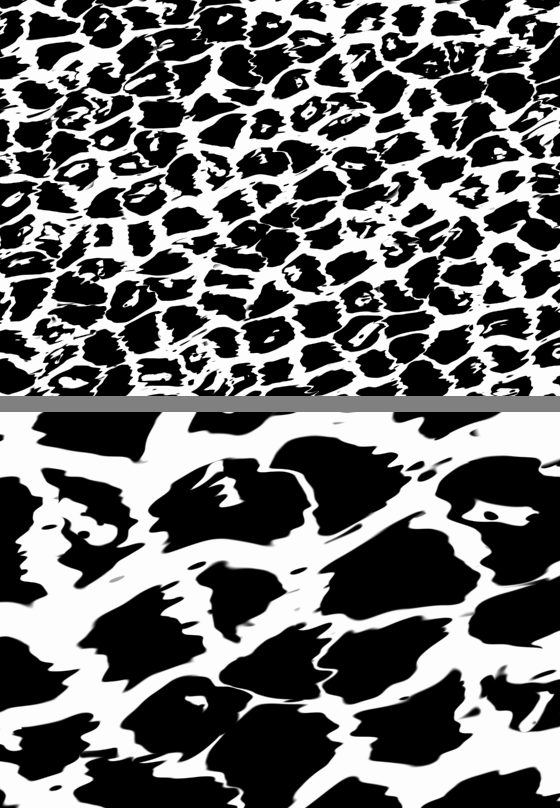
Top, the full canvas; bottom, a detail of the centre.
Give the GLSL for this pattern, as a Shadertoy shader.

```glsl
// Leopard print: ragged black rosettes, tilted along the fur, on white.

const vec3 PAPER = vec3(0.992);
const vec3 INK = vec3(0.0);
const vec2 SPOTS_PER_HEIGHT = vec2(9.2, 12.0);
const float FUR_ANGLE = 0.3;
const int SAMPLES = 3;

vec2 hash2(vec2 p) {
    vec3 a = fract(p.xyx * vec3(0.1031, 0.1030, 0.0973));
    a += dot(a, a.yzx + 33.33);
    return fract((a.xx + a.yz) * a.zy);
}

float noise(vec2 p) {
    vec2 i = floor(p), f = fract(p);
    f = f * f * (3.0 - 2.0 * f);
    float low = mix(hash2(i).x, hash2(i + vec2(1, 0)).x, f.x);
    float high = mix(hash2(i + vec2(0, 1)).x, hash2(i + vec2(1, 1)).x, f.x);
    return mix(low, high, f.y);
}

float smoothMin(float a, float b, float k) {
    float h = max(k - abs(a - b), 0.0) / k;
    return min(a, b) - 0.25 * h * h * k;
}

float segmentDistance(vec2 p, vec2 a, vec2 b) {
    vec2 ab = b - a;
    return length(p - a - ab * clamp(dot(p - a, ab) / dot(ab, ab), 0.0, 1.0));
}

vec2 spotCentre(vec2 cell) {
    return cell + 0.5 + 0.78 * (hash2(cell) - 0.5);
}

// Finds the nearest spot; returns the rounded distance to its cell border.
float cellBorder(vec2 p, out vec2 cell, out vec2 toCentre) {
    vec2 base = floor(p);
    float nearest = 1e3;
    for (int y = -1; y <= 1; y++)
    for (int x = -1; x <= 1; x++) {
        vec2 c = base + vec2(x, y);
        vec2 r = spotCentre(c) - p;
        if (dot(r, r) < nearest) {
            nearest = dot(r, r);
            cell = c;
            toCentre = r;
        }
    }
    float border = 1.0;
    for (int y = -2; y <= 2; y++)
    for (int x = -2; x <= 2; x++) {
        if (x == 0 && y == 0) continue;
        vec2 r = spotCentre(cell + vec2(x, y)) - p;
        float d = dot(0.5 * (r + toCentre), normalize(r - toCentre));
        border = smoothMin(border, d, 0.17);
    }
    return border;
}

// White notch running from the middle of some spots towards their rim.
float notch(vec2 fromCentre, vec2 cell, float fray) {
    vec2 pick = hash2(cell + 71.3);
    if (pick.x > 0.5) return 1.0;
    float angle = 6.2832 * pick.y;
    vec2 tip = (0.1 + 0.5 * pick.x) * vec2(cos(angle), sin(angle));
    return segmentDistance(fromCentre, -0.25 * tip, tip) - 0.1 - 0.16 * (fray - 0.5);
}

// Ink coverage at a point given in canvas heights.
float inkAt(vec2 uv) {
    float c = cos(FUR_ANGLE), s = sin(FUR_ANGLE);
    vec2 p = vec2(c * uv.x + s * uv.y, c * uv.y - s * uv.x) * SPOTS_PER_HEIGHT + 20.0;

    // Bend the spots, then comb their edges into teeth along the fur.
    p += 0.09 * sin(p.yx * vec2(2.9, 3.4) + 1.8 * sin(p * vec2(1.3, 1.7)));
    float teeth = noise(p * vec2(2.4, 9.0));
    float fine = noise(p * vec2(5.0, 15.0) + 40.0);
    vec2 combed = p + vec2(0.24 * (teeth - 0.5) + 0.13 * (fine - 0.5), 0.0);

    vec2 cell, toCentre;
    float border = cellBorder(combed, cell, toCentre);

    // Uneven gaps let some spots merge and others shrink.
    float gap = 0.1 + 0.19 * (noise(p * 1.15 + 9.0) - 0.5) + 0.05 * (fine - 0.5);
    float spot = border - gap;

    // Dark flecks remain inside the notches, a few stray into the gaps.
    float hole = notch(-toCentre, cell, teeth);
    float fleck = 0.3 * (noise(p * vec2(6.0, 11.0) + 17.0) - 0.78);
    float stray = 0.3 * (noise(p * vec2(4.0, 11.0) + 63.0) - 0.85);
    stray = min(stray, 0.3 * (noise(p * 0.9 + 31.0) - 0.5));
    float shape = max(min(spot, max(hole, fleck)), stray);
    return smoothstep(-0.01, 0.01, shape);
}

void mainImage(out vec4 fragColor, in vec2 fragCoord) {
    // Average a small grid of samples for soft edges.
    float coverage = 0.0;
    for (int y = 0; y < SAMPLES; y++)
    for (int x = 0; x < SAMPLES; x++) {
        vec2 offset = (vec2(x, y) + 0.5) / float(SAMPLES) - 0.5;
        coverage += inkAt((fragCoord + 1.3 * offset) / iResolution.y);
    }
    coverage /= float(SAMPLES * SAMPLES);
    fragColor = vec4(mix(PAPER, INK, coverage), 1.0);
}
```
